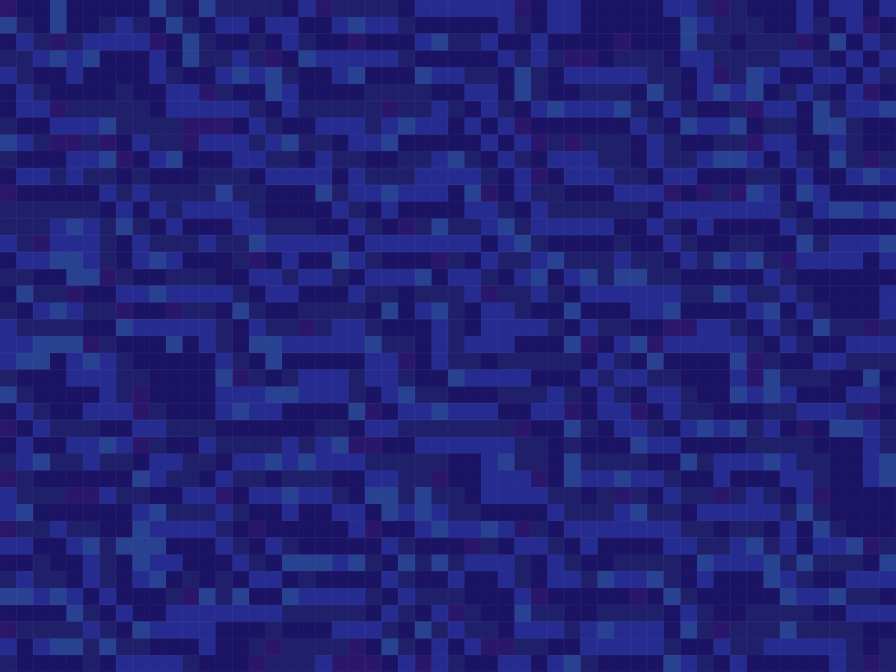
A Shadertoy shader for this texture:

```glsl
// A mosaic of flat blue cells whose shades follow bent diagonal streaks.
// Each cell samples a wave phase warped by gradient noise, and that phase
// picks its shade; faint seams of uneven strength separate the cells.

const vec2 GRID = vec2(54.0, 40.0);            // cells across the canvas
const vec2 STREAK_WAVE = vec2(0.13, 0.33);     // wave cycles per cell
const float WARP_SIZE = 6.5;                   // cells per noise feature
const float WARP_AMOUNT = 1.7;                 // cycles of bending
const float JITTER = 0.24;                     // cycles of random offset

const vec3 INDIGO = vec3(0.106, 0.073, 0.392);
const vec3 NAVY   = vec3(0.120, 0.120, 0.415);
const vec3 BLUE   = vec3(0.149, 0.170, 0.565);
const vec3 TEAL   = vec3(0.155, 0.255, 0.565);
const vec3 PURPLE = vec3(0.165, 0.090, 0.425);
const vec3 SEAM   = vec3(0.420, 0.430, 0.720);

float hash(vec2 p, float seed) {
    vec3 q = fract(vec3(p.xyx) * 0.1031 + seed * 0.137);
    q += dot(q, q.yzx + 33.33);
    return fract((q.x + q.y) * q.z);
}

// Dot product of a random unit gradient with the offset from its corner
float cornerSlope(vec2 corner, vec2 offset) {
    float angle = 6.2832 * hash(corner, 1.0);
    return dot(vec2(cos(angle), sin(angle)), offset);
}

float gradientNoise(vec2 p) {
    vec2 i = floor(p), f = fract(p);
    vec2 u = f * f * f * (f * (f * 6.0 - 15.0) + 10.0);
    vec2 e = vec2(1.0, 0.0);
    float low = mix(cornerSlope(i, f), cornerSlope(i + e, f - e), u.x);
    float high = mix(cornerSlope(i + e.yx, f - e.yx),
                     cornerSlope(i + e.xx, f - e.xx), u.x);
    return mix(low, high, u.y);
}

// Position of a cell within its streak cycle, 0 to 1
float streakPhase(vec2 cell) {
    float warp = WARP_AMOUNT * gradientNoise(cell / WARP_SIZE + 7.3);
    float jitter = JITTER * (hash(cell, 2.0) - 0.5);
    return fract(dot(cell, STREAK_WAVE) + warp + jitter);
}

// Dark, middle and bright bands, the last two with scattered accents
vec3 cellColour(vec2 cell) {
    float phase = streakPhase(cell);
    float accent = hash(cell, 3.0);
    if (phase < 0.31) return INDIGO;
    if (phase < 0.70) return accent < 0.22 ? TEAL : BLUE;
    return accent < 0.17 ? PURPLE : NAVY;
}

// Coverage of the nearest grid line on one axis, stronger on some lines
float seam(float x, float pixel, float seed) {
    float line = floor(x + 0.5);
    float width = 0.07;
    float coverage = clamp((0.5 * (width + pixel) - abs(x - line)) / pixel, 0.0, 1.0);
    coverage *= min(1.0, width / pixel);
    return coverage * mix(0.02, 0.13, hash(vec2(line, seed), 4.0));
}

void mainImage(out vec4 fragColor, in vec2 fragCoord) {
    vec2 pixel = GRID / iResolution.xy;
    vec2 p = fragCoord * pixel;

    // Average four samples to smooth the cell edges
    vec3 colour = vec3(0.0);
    for (int i = 0; i < 4; i++) {
        vec2 offset = vec2(i % 2, i / 2) * 0.5 - 0.25;
        colour += 0.25 * cellColour(floor(p + offset * pixel));
    }

    float seams = max(seam(p.x, pixel.x, 5.0), seam(p.y, pixel.y, 9.0));
    fragColor = vec4(mix(colour, SEAM, seams), 1.0);
}
```
